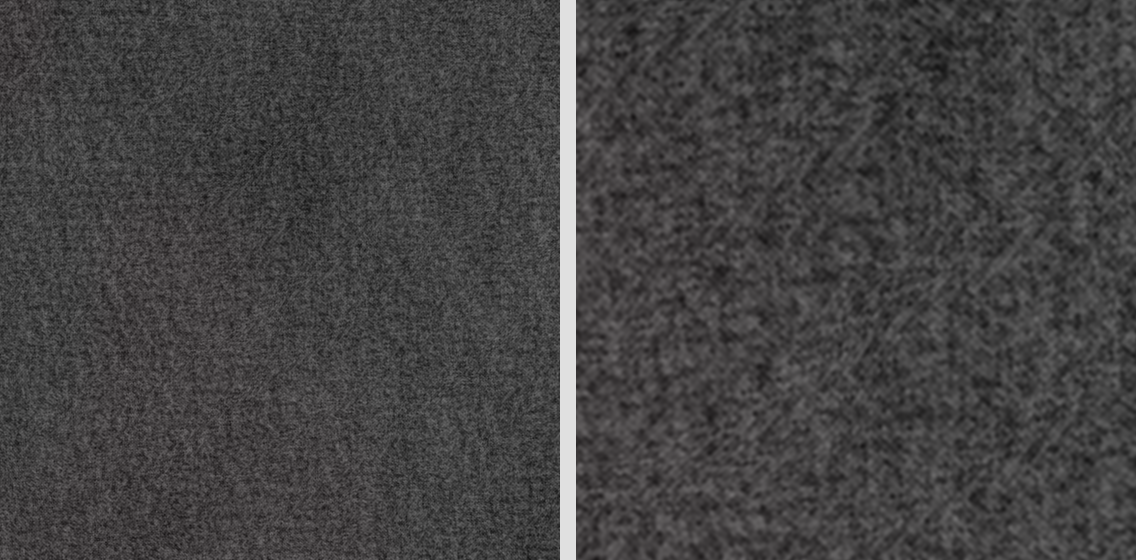
Left, the full canvas; right, a detail of the centre.
Write a WebGL 2 fragment shader that draws this texture.

```glsl
#version 300 es
precision highp float;

#define BASE_TONE 0.253
#define GRAIN_COUNT 310.0
#define GRAIN_CONTRAST 0.165
#define THREAD_COUNT 290.0
#define THREAD_CONTRAST 0.10
#define WEAVE_COUNT 168.0
#define WEAVE_CONTRAST 0.022
#define STREAK_CONTRAST 0.032
#define CLOUD_CONTRAST 0.075
#define TINT_STRENGTH 0.012

uniform vec2 u_resolution;
out vec4 fragColor;

float hash(vec2 p) {
    return fract(sin(dot(p, vec2(127.1, 311.7))) * 43758.5453);
}

// Smooth value noise, centred on zero
float noise(vec2 p) {
    vec2 cell = floor(p);
    vec2 f = fract(p);
    f = f * f * (3.0 - 2.0 * f);
    float low = mix(hash(cell), hash(cell + vec2(1.0, 0.0)), f.x);
    float high = mix(hash(cell + vec2(0.0, 1.0)), hash(cell + vec2(1.0, 1.0)), f.x);
    return mix(low, high, f.y) - 0.5;
}

float fbm(vec2 p) {
    float sum = 0.0;
    float amplitude = 0.55;
    for (int octave = 0; octave < 4; octave++) {
        sum += amplitude * noise(p);
        p = p * 2.03 + vec2(17.3, 9.1);
        amplitude *= 0.55;
    }
    return sum;
}

mat2 rotation(float angle) {
    float c = cos(angle);
    float s = sin(angle);
    return mat2(c, s, -s, c);
}

// Short dashes of yarn running along both axes
float threads(vec2 p) {
    float weft = noise(p * THREAD_COUNT * vec2(0.42, 1.0) + 31.7);
    float warp = noise(p * THREAD_COUNT * vec2(1.0, 0.36) + 83.2);
    return weft + warp;
}

// Regular over-and-under crossing of the yarns
float weave(vec2 p) {
    vec2 wave = sin(p * WEAVE_COUNT * 6.2832);
    return wave.x * wave.y;
}

void main() {
    vec2 uv = gl_FragCoord.xy / min(u_resolution.x, u_resolution.y);

    // Uneven tension bends the yarns slightly
    vec2 bend = vec2(noise(uv * 19.0), noise(uv * 17.0 + 50.0));
    vec2 cloth = uv + 0.008 * bend;

    // Fine structure of the cloth
    float tone = BASE_TONE;
    tone += GRAIN_CONTRAST * noise(rotation(0.6) * cloth * GRAIN_COUNT + 400.0);
    tone += THREAD_CONTRAST * threads(cloth);
    tone += WEAVE_CONTRAST * weave(cloth);

    // Worn vertical streaks and soft blotches
    tone += STREAK_CONTRAST * noise(cloth * vec2(95.0, 11.0) + 210.0);
    tone += CLOUD_CONTRAST * fbm(uv * vec2(7.0, 4.5) + 5.0);

    // Faint warm cast in patches
    float warmth = smoothstep(0.0, 0.35, noise(uv * vec2(3.5, 2.0) + 71.0));
    vec3 color = tone + TINT_STRENGTH * warmth * vec3(0.6, -0.4, -0.2);
    fragColor = vec4(clamp(color, 0.0, 1.0), 1.0);
}
```
